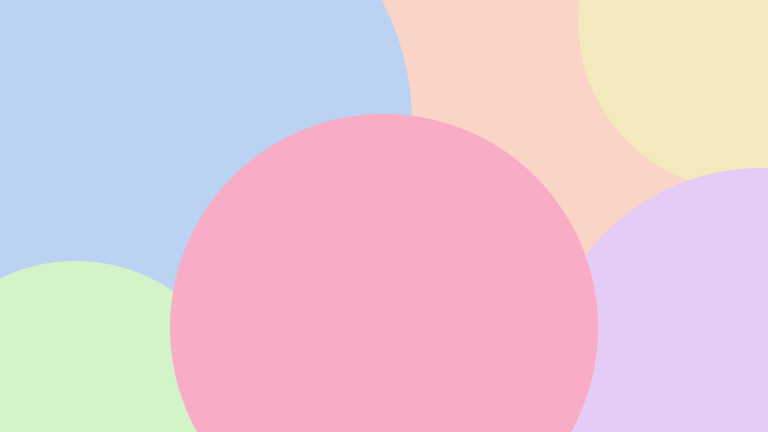
Give the GLSL for this background, as a Shadertoy shader.

```glsl
// Overlapping flat pastel discs on a peach ground.

const vec3 PEACH  = vec3(0.980, 0.831, 0.780);
const vec3 BLUE   = vec3(0.733, 0.824, 0.949);
const vec3 YELLOW = vec3(0.949, 0.918, 0.741);
const vec3 GREEN  = vec3(0.827, 0.957, 0.788);
const vec3 LILAC  = vec3(0.898, 0.800, 0.969);
const vec3 PINK   = vec3(0.973, 0.675, 0.776);

// Signed distance to a circle, negative inside.
float circleDistance(vec2 point, vec2 center, float radius) {
    return length(point - center) - radius;
}

// Lays a disc with a one-pixel soft edge over the base colour.
vec3 paintDisc(vec3 base, vec3 tint, vec2 point, vec2 center, float radius, float pixel) {
    float coverage = clamp(0.5 - circleDistance(point, center, radius) / pixel, 0.0, 1.0);
    return mix(base, tint, coverage);
}

void mainImage(out vec4 fragColor, in vec2 fragCoord) {
    // Canvas height is one unit.
    float pixel = 1.0 / iResolution.y;
    vec2 point = fragCoord * pixel;

    // Discs from back to front.
    vec3 color = PEACH;
    color = paintDisc(color, BLUE,   point, vec2(0.354,  0.718), 0.5995, pixel);
    color = paintDisc(color, YELLOW, point, vec2(1.729,  0.949), 0.3905, pixel);
    color = paintDisc(color, GREEN,  point, vec2(0.175, -0.002), 0.398,  pixel);
    color = paintDisc(color, LILAC,  point, vec2(1.762,  0.103), 0.508,  pixel);
    color = paintDisc(color, PINK,   point, vec2(0.889,  0.241), 0.4954, pixel);

    fragColor = vec4(color, 1.0);
}
```
